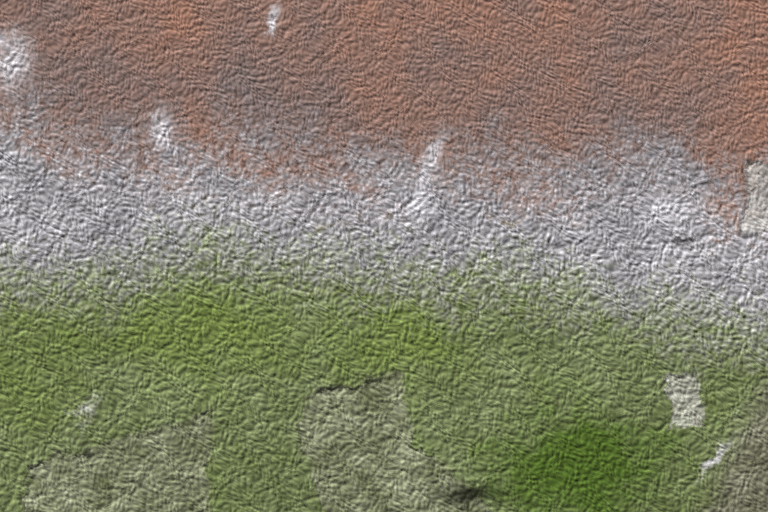
Write a Shadertoy shader that draws this texture.

```glsl
// Weathered plaster wall: red-brown render above, a pale salt band, moss below.
// Soft edge curves and blobs place the stains, cellular noise lit from the
// upper left gives the grain, and distance fields cut the flaked recesses.

vec2 hash2(vec2 cell) {
    vec3 q = fract(cell.xyx * vec3(0.1031, 0.1030, 0.0973));
    q += dot(q, q.yzx + 33.33);
    return fract((q.xx + q.yz) * q.zy);
}

// Distance to the nearest scattered point
float cellular(vec2 p) {
    vec2 base = floor(p), f = p - base;
    float nearest = 4.0;
    for (int j = -1; j <= 1; j++)
        for (int i = -1; i <= 1; i++) {
            vec2 o = vec2(i, j);
            vec2 d = o + hash2(base + o) - f;
            nearest = min(nearest, dot(d, d));
        }
    return sqrt(nearest);
}

// Layered, rotated sines, about -1 to 1
float waves(vec2 p) {
    float sum = 0.0, amp = 0.5;
    for (int i = 0; i < 5; i++) {
        sum += amp * sin(p.x + 1.7 * sin(p.y * 0.9 + float(i))) * cos(p.y + 1.3 * sin(p.x * 0.8));
        p = mat2(1.5, 1.2, -1.2, 1.5) * p + 2.3;
        amp *= 0.66;
    }
    return sum;
}

float bell(float x, float centre, float width) {
    float t = (x - centre) / width;
    return exp(-t * t);
}

// Soft elliptical stain, leaning by slope
float stain(vec2 p, vec2 centre, vec2 radius, float slope) {
    vec2 d = p - centre;
    d.x -= slope * d.y;
    d /= radius;
    return exp(-dot(d, d));
}

float box(vec2 p, vec2 centre, vec2 size) {
    vec2 d = abs(p - centre) - size;
    return max(d.x, d.y);
}

// Signed distance to the flaked areas, negative inside
float recess(vec2 p) {
    float low = max(0.14 - p.y, 0.0);
    float middle = max(p.y - 0.22 - 0.26 * (p.x - 0.59),
                       max(0.585 + 0.3 * low - p.x, p.x - 0.84 + 0.2 * p.y - 0.8 * low));
    float corner = max(p.y - 0.075 - 0.29 * p.x, max(0.055 - p.x, p.x - 0.41));
    float chip = box(p, vec2(1.338 - 0.15 * (p.y - 0.22), 0.22), vec2(0.032, 0.052));
    float side = box(p, vec2(1.51, 0.61), vec2(0.052, 0.072));
    return min(min(middle, corner), min(chip, side));
}

// Height of the grain, with brushed strokes where stroke is 1
float relief(vec2 p, float stroke) {
    p += 0.004 * vec2(sin(p.y * 71.0 + 3.0 * sin(p.x * 37.0)), sin(p.x * 63.0 + 2.0 * sin(p.y * 45.0)));
    vec2 turned = mat2(0.8, 0.6, -0.6, 0.8) * p;
    float bend = 0.06 * sin(p.x * 5.0 + 1.0) + 0.025 * sin(p.x * 11.0 + p.y * 9.0);
    vec2 brushed = vec2(p.x * 24.0 + p.y * 12.0, (p.y + bend) * 85.0);
    float grain = 0.55 * cellular(turned * vec2(58.0, 76.0)) + 0.5 * cellular(p * vec2(108.0, 128.0) + 7.0);
    float scored = 0.4 * cellular(brushed) + 0.5 * cellular(turned * 135.0);
    return -mix(grain, scored, stroke);
}

void mainImage(out vec4 fragColor, in vec2 fragCoord) {
    vec2 p = fragCoord / iResolution.y;
    float broad = waves(p * 9.0), fine = waves(p * 38.0 + 4.0), mid = waves(p * 19.0 + 8.0);
    float speck = cellular(p * 62.0 + 3.0) - 0.5;
    float grit = cellular(mat2(0.6, 0.8, -0.8, 0.6) * p * 120.0) - 0.5;
    vec2 rough = p + 0.014 * vec2(fine, waves(p * 34.0 + 11.0)) + 0.011 * vec2(mid, -broad) + 0.006 * speck;

    // Heights of the two stain borders
    float brownEdge = 0.675 + 0.10 * bell(p.x, 0.0, 0.13) + 0.045 * bell(p.x, 0.36, 0.13)
                    - 0.04 * smoothstep(1.2, 1.5, p.x);
    float mossEdge = 0.455 + 0.05 * bell(p.x, 0.42, 0.17) - 0.09 * smoothstep(0.95, 1.4, p.x);
    float ragged = 0.05 * broad + 0.04 * mid + 0.03 * fine + 0.10 * speck + 0.06 * grit;
    float brown = smoothstep(-0.10, 0.09, p.y - brownEdge + ragged);
    float moss = smoothstep(-0.10, 0.10, mossEdge - p.y + ragged * 0.8);

    // Base colours
    float warm = 0.3 + 0.4 * broad + 0.3 * mid + 0.4 * smoothstep(1.25, 1.5, p.x) + 0.25 * smoothstep(0.8, 1.0, p.y);
    vec3 brownTone = mix(vec3(0.48, 0.415, 0.40), vec3(0.58, 0.435, 0.375), clamp(warm, 0.0, 1.0));
    vec3 saltTone = vec3(0.61, 0.60, 0.615) + 0.07 * mid + 0.07 * fine - 0.12 * grit;
    vec3 mossTone = vec3(0.425, 0.465, 0.315) + 0.04 * broad + 0.05 * fine;
    float fresh = stain(p, vec2(0.40, 0.36), vec2(0.22, 0.09), 0.0)
                + stain(p, vec2(0.80, 0.35), vec2(0.13, 0.09), 0.0)
                + 0.6 * stain(p, vec2(0.02, 0.27), vec2(0.14, 0.10), 0.0);
    mossTone = mix(mossTone, vec3(0.41, 0.48, 0.22), 0.6 * clamp(fresh + 0.4 * mid, 0.0, 1.0));
    float deep = stain(p, vec2(1.14, 0.08), vec2(0.19, 0.13), 0.0);
    mossTone = mix(mossTone, vec3(0.28, 0.37, 0.14), 0.9 * smoothstep(0.15, 1.0, deep + 0.25 * mid + 0.2 * fine));
    vec3 col = mix(mix(saltTone, brownTone, brown), mossTone, moss);

    // Bare lower right corner
    float bare = smoothstep(-0.03, 0.05, rough.x - 1.36 - 0.5 * p.y) * (1.0 - smoothstep(0.24, 0.31, p.y));
    col = mix(col, vec3(0.45, 0.44, 0.38) + 0.08 * fine, 0.85 * bare);

    // Pale salt blooms
    float bloom = stain(rough, vec2(0.02, 0.89), vec2(0.055, 0.075), 0.0)
                + stain(rough, vec2(0.315, 0.74), vec2(0.025, 0.065), -0.15)
                + stain(rough, vec2(0.537, 0.96), vec2(0.018, 0.03), 0.3)
                + stain(rough, vec2(0.845, 0.69), vec2(0.024, 0.065), 0.3)
                + stain(rough, vec2(0.815, 0.60), vec2(0.035, 0.03), 0.0)
                + stain(rough, vec2(1.30, 0.59), vec2(0.09, 0.045), 0.0) * 0.8
                + stain(rough, vec2(0.17, 0.19), vec2(0.025, 0.065), 0.5) * 0.6
                + stain(rough, vec2(1.395, 0.10), vec2(0.018, 0.05), 0.7);
    float pale = smoothstep(0.2, 0.95, bloom + 0.2 * fine + 0.15 * mid + 0.3 * speck);
    col = mix(col, vec3(0.75, 0.74, 0.76), 0.85 * pale);

    // Flaked recesses and the broken shadow under their upper rims
    float flaked = smoothstep(0.006, -0.006, recess(rough));
    float rim = flaked * smoothstep(-0.004, 0.006, recess(rough + vec2(-0.004, 0.008)));
    rim *= smoothstep(-0.35, 0.3, mid + fine);
    vec3 core = mix(vec3(0.49, 0.50, 0.41), vec3(0.66, 0.65, 0.63), smoothstep(0.95, 1.4, p.x));
    col = mix(col, core + 0.10 * mid + 0.12 * fine, 0.75 * flaked);
    float ledge = bell(rough.y, 0.055, 0.006) * bell(p.x, 0.27, 0.15) * smoothstep(-0.2, 0.3, mid);
    float crack = stain(rough, vec2(1.34, 0.535), vec2(0.025, 0.008), 0.0);
    float gap = stain(rough, vec2(0.92, 0.03), vec2(0.06, 0.015), 0.0);

    // Grain lit from the upper left, with dark pits
    float stroke = brown * (1.0 - min(bloom, 1.0));
    float lit = relief(p, stroke) - relief(p + vec2(-0.003, 0.005), stroke);
    float pit = smoothstep(0.15, 0.42, grit) + 0.6 * smoothstep(0.12, 0.4, speck);
    col *= 1.03 + mix(0.95, 0.85, stroke) * lit - 0.16 * pit;
    col *= 1.0 - 0.6 * clamp(rim + 0.6 * ledge + crack + gap, 0.0, 1.0);
    fragColor = vec4(clamp(col, 0.0, 1.0), 1.0);
}
```
